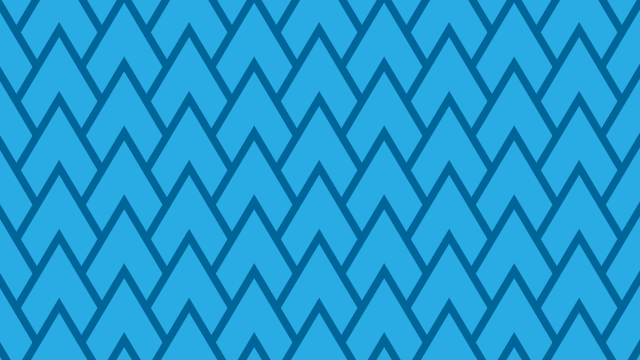
A Shadertoy shader for this pattern:

```glsl
// Overlapping rows of outlined pointed scales, each row in front of the one above.

// Signed distance inside a downward-opening wedge; p is relative to its apex, y down.
float wedge(vec2 p, float slope) {
    return (p.y - slope * abs(p.x)) / length(vec2(1.0, slope));
}

// Antialiased coverage of the positive side of a distance.
float coverage(float d, float pixel) {
    return clamp(d / pixel + 0.5, 0.0, 1.0);
}

void mainImage(out vec4 fragColor, in vec2 fragCoord) {
    float pixel = 1.0 / iResolution.y;
    vec2 p = fragCoord * pixel;
    p.y = 1.0 - p.y; // measure downward from the top edge

    const vec3 outline = vec3(0.0, 0.4, 0.6);
    const vec3 fill = vec3(0.16, 0.67, 0.89);
    const float spacing = 0.3611; // between apexes in a row
    const float slope = 1.68;

    // Paint rows from top to bottom so lower scales cover upper ones
    vec3 color = fill;
    for (int row = -4; row < 10; row++) {
        float n = float(row);

        // Alternate rows are shifted by half a repeat
        float x = p.x - 0.1644 - 0.5 * spacing * mod(n, 2.0);
        x -= spacing * round(x / spacing);
        float y = p.y - 0.0613 - 0.0957 * n;

        float outer = wedge(vec2(x, y), slope);
        float inner = wedge(vec2(x, y - 0.0413), slope);
        vec3 scale = mix(outline, fill, coverage(inner, pixel));
        color = mix(color, scale, coverage(outer, pixel));
    }
    fragColor = vec4(color, 1.0);
}
```
